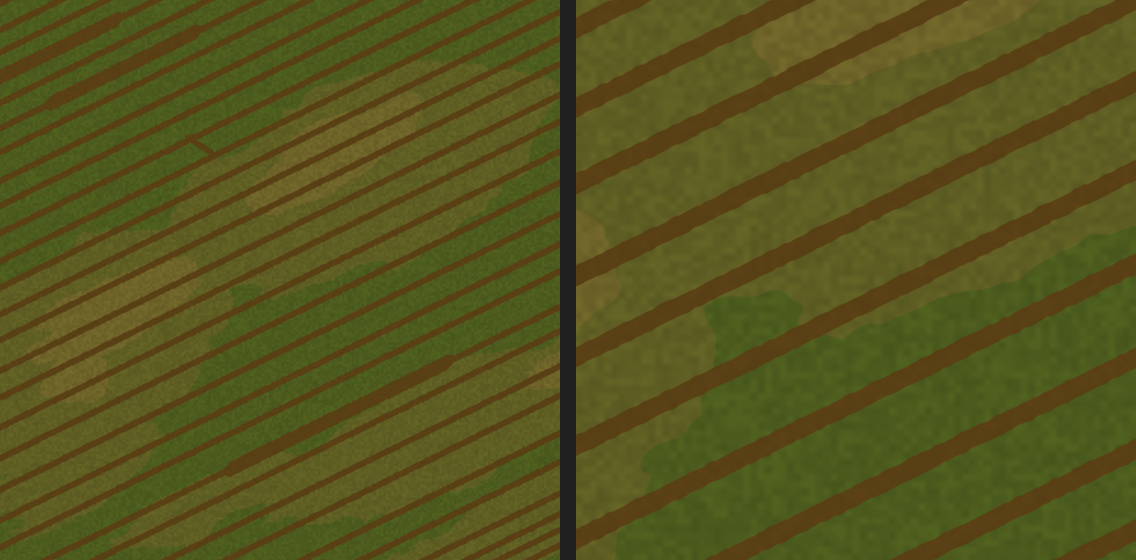
Left: the whole. Right: its middle third, enlarged.
A WebGL 2 fragment shader for this pattern:

```glsl
#version 300 es
precision highp float;
// Patchy green and olive field crossed by slanted, unevenly spaced brown furrows.

#define ROWS 31
#define SLOPE 0.493
#define HALF_WIDTH 0.0062
#define BAND_HALF 0.0135
#define JITTER 0.007
#define EDGE_WOBBLE 0.075
#define EDGE_SCALE 13.0
#define GRAIN 0.15
#define GRAIN_SCALE 230.0

uniform vec2 u_resolution;
out vec4 fragColor;

const vec3 GREEN = vec3(0.30, 0.36, 0.115);
const vec3 OLIVE = vec3(0.37, 0.37, 0.14);
const vec3 TAN = vec3(0.43, 0.39, 0.16);
const vec3 SOIL = vec3(0.35, 0.25, 0.08);

// Slanted ellipses: centre, then radii along and across the furrows.
const vec4 OLIVE_PATCHES[6] = vec4[6](
  vec4(0.63, 0.68, 0.38, 0.165), vec4(0.13, 0.375, 0.34, 0.17),
  vec4(0.79, 0.23, 0.34, 0.11), vec4(0.39, 0.115, 0.17, 0.05),
  vec4(0.14, 0.15, 0.15, 0.06), vec4(0.89, 0.04, 0.22, 0.08));
const vec4 TAN_PATCHES[4] = vec4[4](
  vec4(0.61, 0.73, 0.17, 0.058), vec4(0.20, 0.44, 0.15, 0.055),
  vec4(0.13, 0.32, 0.055, 0.045), vec4(0.99, 0.34, 0.06, 0.04));

// Widened stretches: furrow index, left end, right end.
const vec3 BANDS[3] = vec3[3](
  vec3(3.0, -0.1, 0.22), vec3(5.0, 0.08, 0.36), vec3(21.0, 0.40, 0.81));

float hash(vec2 p) {
  vec3 q = fract(p.xyx * 0.1031);
  q += dot(q, q.yzx + 33.33);
  return fract((q.x + q.y) * q.z);
}

float valueNoise(vec2 p) {
  vec2 cell = floor(p), f = fract(p);
  f = f * f * (3.0 - 2.0 * f);
  float low = mix(hash(cell), hash(cell + vec2(1, 0)), f.x);
  float high = mix(hash(cell + vec2(0, 1)), hash(cell + vec2(1, 1)), f.x);
  return mix(low, high, f.y);
}

float fbm(vec2 p) {
  float sum = 0.0, amplitude = 0.5;
  for (int i = 0; i < 4; i++) {
    sum += amplitude * (valueNoise(p) - 0.5);
    p = p * 2.03 + 17.0;
    amplitude *= 0.5;
  }
  return sum;
}

// Coordinates along and across the furrows.
vec2 alongRows(vec2 p) {
  vec2 dir = normalize(vec2(1.0, SLOPE));
  return vec2(dot(p, dir), dot(p, vec2(-dir.y, dir.x)));
}

// Approximate depth inside a slanted ellipse.
float patchDepth(vec2 uv, vec4 e) {
  return (1.0 - length(alongRows(uv - e.xy) / e.zw)) * e.w;
}

// Spacing widens down the field, then tightens in the last corner.
float rowOffset(float i) {
  float spread = 0.004 + 0.043 * i + 0.000287 * i * i;
  float tight = 1.383 + 0.028 * (i - 27.0);
  float shift = (hash(vec2(i, 7.0)) - 0.4) * 2.0 * JITTER;
  return min(spread, tight) + (i < 27.0 ? shift : 0.0);
}

float segmentDistance(vec2 p, vec2 a, vec2 b) {
  vec2 d = b - a;
  return length(p - a - d * clamp(dot(p - a, d) / dot(d, d), 0.0, 1.0));
}

void main() {
  vec2 uv = gl_FragCoord.xy / u_resolution;
  float soft = 1.0 / min(u_resolution.x, u_resolution.y);
  float grain = valueNoise(uv * GRAIN_SCALE) - 0.5;

  // Ground patches with ragged edges stretched along the furrows
  float wobble = fbm(alongRows(uv) * vec2(0.75, 1.25) * EDGE_SCALE + 40.0) * EDGE_WOBBLE;
  float olive = -1.0, tanDepth = -1.0;
  for (int i = 0; i < 6; i++) olive = max(olive, patchDepth(uv, OLIVE_PATCHES[i]));
  for (int i = 0; i < 4; i++) tanDepth = max(tanDepth, patchDepth(uv, TAN_PATCHES[i]));
  vec3 color = mix(GREEN, OLIVE, smoothstep(-soft, soft, olive + wobble));
  color = mix(color, TAN, smoothstep(-soft, soft, tanDepth + wobble * 0.8));
  color *= 1.0 + GRAIN * grain;

  // Furrows, some with a widened stretch
  float across = 1.0 - uv.y + SLOPE * uv.x;
  float furrow = 1.0;
  for (int i = 0; i < ROWS; i++) {
    float row = float(i), halfWidth = HALF_WIDTH;
    for (int b = 0; b < 3; b++) {
      float inside = min(uv.x - BANDS[b].y, BANDS[b].z - uv.x);
      if (BANDS[b].x == row) halfWidth = mix(HALF_WIDTH, BAND_HALF, smoothstep(0.0, 0.012, inside));
    }
    furrow = min(furrow, abs(across - rowOffset(row)) - halfWidth);
  }

  // Short cross-link between two furrows
  furrow = min(furrow, segmentDistance(uv, vec2(0.335, 0.755), vec2(0.378, 0.727)) - 0.005);
  furrow += grain * 0.0012;
  color = mix(SOIL * (1.0 + 0.4 * GRAIN * grain), color, smoothstep(-soft, soft, furrow));
  fragColor = vec4(color, 1.0);
}
```
